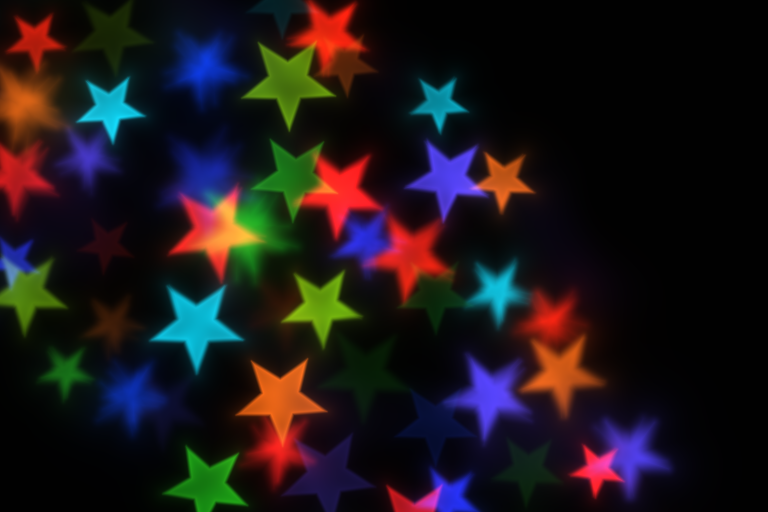
Write a WebGL 2 fragment shader that draws this background.

```glsl
#version 300 es
precision highp float;
// Star-shaped bokeh lights on black: a jittered grid scatters point-down stars
// along a falling diagonal band. Each is a few offset, softened distance-field
// copies with a glow, screened over a faint gradient-noise haze.

#define CELL 0.15          // grid spacing, in canvas heights
#define JITTER 0.75        // random shift inside a cell
#define RADIUS_MIN 0.045
#define RADIUS_MAX 0.100
#define INNER_RATIO 0.42   // inner to outer corner radius
#define SOFT_MIN 0.004
#define SOFT_MAX 0.024
#define GHOST_SPREAD 0.022 // offset of the blurred copies
#define GLOW 0.20
#define DIM_SHARE 0.30     // part of the stars that stay faint
#define SEED 7.0

uniform vec2 u_resolution;
out vec4 fragColor;

const float PI = 3.14159;
const int GHOSTS = 3;
const vec3 PALETTE[10] = vec3[10](
    vec3(0.04, 0.22, 0.90), vec3(0.95, 0.12, 0.05), vec3(0.07, 0.48, 0.06),
    vec3(0.02, 0.66, 0.76), vec3(0.10, 0.16, 0.85), vec3(0.85, 0.36, 0.06),
    vec3(0.08, 0.88, 0.15), vec3(0.27, 0.22, 0.85), vec3(0.36, 0.60, 0.03),
    vec3(0.92, 0.10, 0.10));

vec3 hash3(vec2 p) {
    vec3 q = fract((p.xyx + SEED) * vec3(0.1031, 0.1030, 0.0973));
    q += dot(q, q.yxz + 33.33);
    return fract((q.xxy + q.yzz) * q.zyx);
}

float gradientNoise(vec2 p) {
    vec2 cell = floor(p), f = p - cell;
    vec2 u = f * f * f * (f * (f * 6.0 - 15.0) + 10.0);
    vec4 corner;
    for (int i = 0; i < 4; i++) {
        vec2 o = vec2(i & 1, i >> 1);
        float angle = 2.0 * PI * hash3(cell + o).x;
        corner[i] = dot(vec2(cos(angle), sin(angle)), f - o);
    }
    return mix(mix(corner.x, corner.y, u.x), mix(corner.z, corner.w, u.x), u.y);
}

// Signed distance to a five-pointed star with one tip down.
float starDistance(vec2 p, float radius) {
    const float halfStep = PI / 5.0;
    float a = abs(mod(atan(p.x, -p.y) + halfStep, 2.0 * halfStep) - halfStep);
    vec2 tip = vec2(radius, 0.0);
    vec2 edge = INNER_RATIO * radius * vec2(cos(halfStep), sin(halfStep)) - tip;
    vec2 w = length(p) * vec2(cos(a), sin(a)) - tip;
    float d = length(w - edge * clamp(dot(w, edge) / dot(edge, edge), 0.0, 1.0));
    return -d * sign(edge.x * w.y - edge.y * w.x);
}

// Share of lit cells: a diagonal band that dies out toward the right.
float bandDensity(vec2 p) {
    float offset = abs(dot(p, vec2(0.594, 0.804)) - 0.71);
    return (1.0 - smoothstep(0.30, 0.56, offset)) * (1.0 - smoothstep(1.12, 1.34, p.x));
}

vec2 rotate(vec2 p, float a) {
    float c = cos(a), s = sin(a);
    return vec2(c * p.x - s * p.y, s * p.x + c * p.y);
}

// Light of the star that belongs to one grid cell.
vec3 starLight(vec2 p, vec2 cell) {
    vec3 place = hash3(cell), look = hash3(cell + 41.0), tone = hash3(cell + 83.0);
    vec2 center = (cell + 0.5 + JITTER * (place.xy - 0.5)) * CELL;
    if (place.z > 0.93 * bandDensity(center)) return vec3(0.0);

    // Larger near the middle of the canvas, smaller outward
    float closeness = 1.0 - smoothstep(0.25, 0.85, distance(center, vec2(0.65, 0.45)));
    float size = clamp(0.25 + 0.4 * closeness + 0.7 * (look.x - 0.5), 0.0, 1.0);
    float radius = mix(RADIUS_MIN, RADIUS_MAX, size);
    float blur = look.y * look.y;
    float soft = max(mix(SOFT_MIN, SOFT_MAX, blur), 1.2 / u_resolution.y);
    float power = tone.x < DIM_SHARE ? mix(0.10, 0.28, tone.y) : mix(0.65, 1.05, tone.y);

    // An additive sequence spreads the hues evenly over the cells
    float hue = fract(dot(cell, vec2(0.7549, 0.5698)) + 0.1 * SEED);
    vec3 color = PALETTE[int(hue * 9.999)];

    float body = 0.0, rim = 0.0, halo = 0.0;
    for (int i = 0; i < GHOSTS; i++) {
        vec3 h = hash3(cell + 17.0 * float(i + 1)) - 0.5;
        vec2 q = p - center - h.xy * GHOST_SPREAD * (0.15 + 2.0 * blur);
        float d = starDistance(rotate(q, 0.3 * (look.z - 0.5) + 0.4 * blur * h.z), radius);
        body += 1.0 - smoothstep(-soft, soft, d);
        rim += exp(-abs(d + soft) / soft);
        halo += exp(-max(d, 0.0) / (0.018 + 0.018 * blur));
    }
    vec3 light = color * (body * (0.85 + 0.35 * gradientNoise(p * 14.0 + cell)) + halo * GLOW);
    light += (color + vec3(0.25, 0.05, 0.05)) * rim * 0.12 * (1.0 - blur);
    return clamp(light * power / float(GHOSTS), 0.0, 1.0);
}

void main() {
    vec2 p = gl_FragCoord.xy / u_resolution.y;

    // Black ground with a faint coloured haze
    float cloud = smoothstep(-0.15, 0.6, gradientNoise(p * 4.0));
    vec3 hazeTint = mix(vec3(0.04, 0.02, 0.10), vec3(0.03, 0.07, 0.03),
                        smoothstep(-0.3, 0.3, gradientNoise(p * 3.0 + 9.0)));
    vec3 color = vec3(0.004) + hazeTint * cloud * bandDensity(p);

    // Screen the nearby stars over it
    vec2 home = floor(p / CELL);
    for (int y = -2; y <= 2; y++)
        for (int x = -2; x <= 2; x++)
            color += starLight(p, home + vec2(x, y)) * (1.0 - color);

    fragColor = vec4(color, 1.0);
}
```
